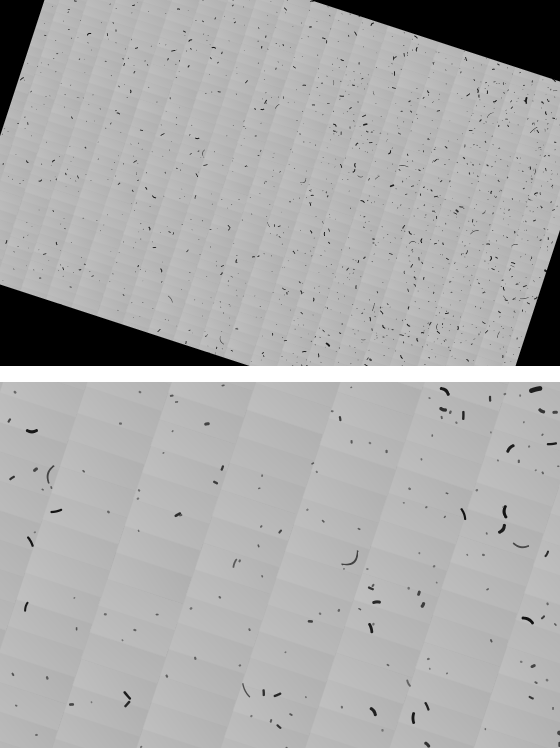
Top, the full canvas; bottom, a detail of the centre.
This texture is drawn by a WebGL 2 fragment shader. Its source:

```glsl
#version 300 es
precision highp float;

uniform vec2 u_resolution;
out vec4 fragColor;

// Sheet placement, in units of the canvas height
const float TILT = 0.3156;
const vec2 SHEET_HALF = vec2(0.767, 0.501);
// Shaded tiles
const vec2 TILE = vec2(0.073, 0.0255);
const float BASE_GREY = 0.718;
const float RAMP_ACROSS = 0.036;
const float RAMP_ALONG = 0.018;
const float TILE_VARIATION = 0.014;
// Marks: cell size, half length, half width, bend
const vec4 DOTS = vec4(0.0200, 0.0007, 0.0009, 0.0);
const vec4 FLECKS = vec4(0.0270, 0.0042, 0.0013, 70.0);
const vec4 HAIRS = vec4(0.0900, 0.0105, 0.0008, 55.0);
const vec4 CLUMPS = vec4(0.1500, 0.0050, 0.0026, 60.0);
const float INK = 0.07;

vec3 hash3(vec2 cell, float seed) {
    vec3 h = fract(vec3(cell.xyx + seed * 17.3) * vec3(0.1031, 0.1030, 0.0973));
    h += dot(h, h.yxz + 33.33);
    return fract((h.xxy + h.yzz) * h.zyx);
}

// Uneven crowding, rising towards the right
float crowding(vec2 p) {
    float patches = sin(p.x * 17.0 + 2.0 * sin(p.y * 9.0))
                  * sin(p.y * 21.0 + 1.5 * sin(p.x * 13.0));
    return mix(0.55, 1.5, smoothstep(-0.3, 0.7, p.x)) * (1.0 + 0.35 * patches);
}

// Distance to a bent stroke with rounded ends
float strokeDistance(vec2 p, float halfLength, float halfWidth, float bend) {
    float x = clamp(p.x, -halfLength, halfLength);
    return length(p - vec2(x, bend * (x * x - 0.4 * halfLength * halfLength))) - halfWidth;
}

// Coverage of one layer of scattered strokes
float scatter(vec2 p, vec4 kind, float density, float seed, float pixel) {
    vec2 home = floor(p / kind.x);
    float cover = 0.0;
    for (int j = -1; j <= 1; j++) {
        for (int i = -1; i <= 1; i++) {
            vec2 cell = home + vec2(i, j);
            vec3 place = hash3(cell, seed);
            vec3 form = hash3(cell, seed + 5.0);
            vec2 centre = (cell + place.xy) * kind.x;
            if (place.z > density * crowding(centre)) continue;
            float angle = 6.2832 * form.x;
            float c = cos(angle), s = sin(angle);
            vec2 q = mat2(c, s, -s, c) * (p - centre);
            float size = mix(0.25, 1.15, form.y * form.y);
            float width = kind.z * mix(0.7, 1.2, form.z);
            float d = strokeDistance(q, kind.y * size, width, kind.w * (form.z * 2.0 - 0.7));
            cover = max(cover, clamp(0.5 - d / pixel, 0.0, 1.0) * mix(0.65, 1.0, form.y));
        }
    }
    return cover;
}

// Soft sawtooth: bright at the start of each tile, fading to its end
float ramp(float t, float edge) {
    return (1.0 - t) * smoothstep(0.0, edge, t) - 0.5;
}

float tileShade(vec2 p, float pixel) {
    vec2 grid = p / TILE;
    float column = floor(grid.x);
    grid.y += hash3(vec2(column, 3.0), 2.0).x * 0.5;
    vec2 t = fract(grid);
    vec3 rnd = hash3(floor(grid), 1.0);
    vec2 edge = 1.5 * pixel / TILE;
    float shade = BASE_GREY + 0.004;
    shade += RAMP_ACROSS * ramp(t.x, edge.x) * mix(0.6, 1.2, rnd.y);
    shade += RAMP_ALONG * ramp(t.y, edge.y);
    return shade + TILE_VARIATION * (rnd.x - 0.5);
}

void main() {
    float pixel = 1.0 / u_resolution.y;
    vec2 centred = (gl_FragCoord.xy - 0.5 * u_resolution) * pixel;
    float c = cos(TILT), s = sin(TILT);
    vec2 p = mat2(c, s, -s, c) * centred;

    // Tilted sheet with shaded tiles
    float grey = tileShade(p, pixel);

    // Dust, flecks, fine hairs and a few heavy clumps
    float dust = 0.6 * scatter(p, DOTS, 0.34, 11.0, pixel);
    float marks = scatter(p, FLECKS, 0.27, 23.0, pixel);
    marks = max(marks, 0.75 * scatter(p, HAIRS, 0.24, 37.0, pixel));
    marks = max(marks, scatter(p, CLUMPS, 0.18, 51.0, pixel));
    grey = mix(grey, INK, max(dust, marks));

    // Black surround
    vec2 border = abs(p) - SHEET_HALF;
    grey *= clamp(0.5 - max(border.x, border.y) / pixel, 0.0, 1.0);
    fragColor = vec4(vec3(grey), 1.0);
}
```
